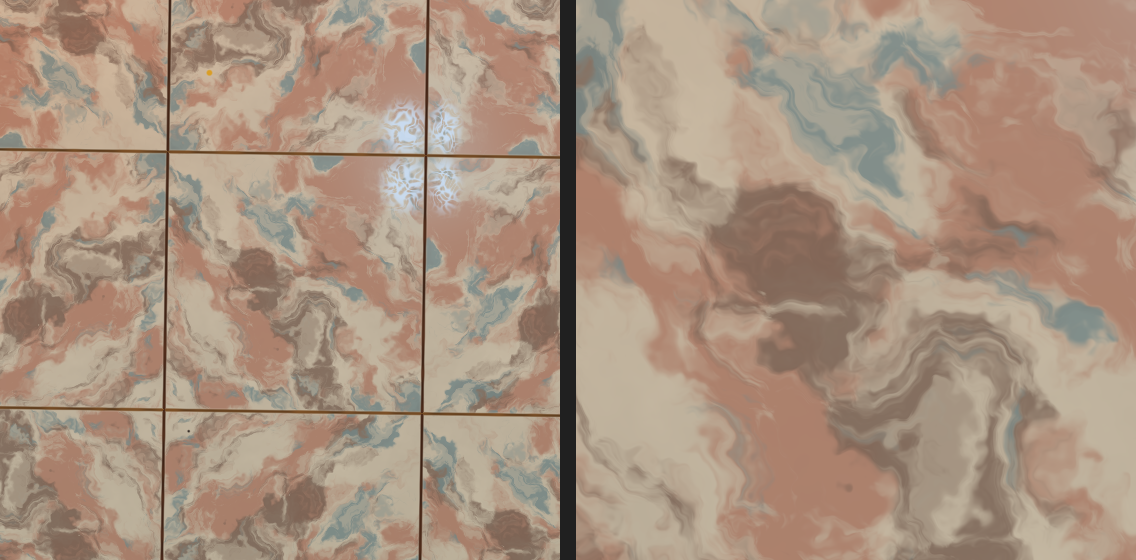
Left: the whole. Right: its middle third, enlarged.
Write a Shadertoy shader that draws this texture.

```glsl
// Glazed marble wall tiles, slightly tilted, with thin brown grout and a lamp glare.
// One marble print (soft bands broken up by warped, streaky noise) is turned by
// quarter turns from tile to tile; cellular noise ripples the glare on the glaze.

const float PITCH = 0.461;                  // tile size in canvas units
const float TILT = 0.0145;                  // clockwise tilt in radians
const vec2 CORNER = vec2(0.293, 0.268);     // lower left corner of tile (0,0)
const float GROUT_HALF = 0.0025;
const vec2 GLARE_POS = vec2(0.759, 0.720);
const float RIPPLE_SCALE = 95.0;

const vec3 CREAM = vec3(0.765, 0.720, 0.645);
const vec3 PINK = vec3(0.675, 0.485, 0.410);
const vec3 TAUPE = vec3(0.475, 0.385, 0.335);
const vec3 BLUE = vec3(0.470, 0.545, 0.550);
const vec3 GROUT_DARK = vec3(0.27, 0.15, 0.09);
const vec3 GROUT_LIGHT = vec3(0.42, 0.27, 0.13);
const vec3 GLARE = vec3(0.79, 0.87, 0.96);
const vec3 SPECK = vec3(0.85, 0.62, 0.15);

vec2 hash2(vec2 p) {
    vec3 q = fract(p.xyx * vec3(0.1031, 0.1030, 0.0973));
    q += dot(q, q.yzx + 33.33);
    return fract((q.xx + q.yz) * q.zy);
}

float noise(vec2 p) {
    vec2 i = floor(p), f = fract(p);
    f = f * f * (3.0 - 2.0 * f);
    vec2 e = vec2(0.0, 1.0);
    return mix(mix(hash2(i).x, hash2(i + e.yx).x, f.x),
               mix(hash2(i + e.xy).x, hash2(i + e.yy).x, f.x), f.y);
}

float fbm(vec2 p) {
    float sum = 0.0, amp = 0.5, total = 0.0;
    for (int i = 0; i < 5; i++) {
        sum += amp * noise(p);
        total += amp;
        p = mat2(1.6, 1.2, -1.2, 1.6) * p + 7.3;
        amp *= 0.56;
    }
    return sum / total;
}

// Distance to the nearest scattered cell point
float cellular(vec2 p) {
    vec2 i = floor(p);
    float d = 2.0;
    for (int y = -1; y <= 1; y++)
        for (int x = -1; x <= 1; x++) {
            vec2 c = i + vec2(x, y);
            d = min(d, length(c + hash2(c) - p));
        }
    return d;
}

// Soft band from a to b, fading out over the radius
float band(vec2 p, vec2 a, vec2 b, float radius) {
    vec2 ab = b - a;
    float t = clamp(dot(p - a, ab) / dot(ab, ab), 0.0, 1.0);
    return 1.0 - smoothstep(0.0, radius, length(p - a - t * ab));
}

// Noise drawn out along the falling diagonal
float streak(vec2 p, float seed) {
    return fbm(vec2(p.x - p.y, p.x + p.y) * vec2(4.5, 8.5) + seed);
}

vec3 marble(vec2 p) {
    vec2 w = p + 0.28 * (vec2(fbm(p * 5.0 + 3.0), fbm(p * 5.0 + 41.0)) - 0.5);
    float pink = band(w, vec2(0.28, 0.10), vec2(0.40, 0.32), 0.22);
    pink = max(pink, band(w, vec2(0.74, 1.00), vec2(0.60, 0.60), 0.15));
    pink = max(pink, band(w, vec2(0.60, 0.60), vec2(0.95, 0.32), 0.12));
    pink = max(pink, band(w, vec2(0.03, 0.68), vec2(0.30, 0.54), 0.16));
    float taupe = band(w, vec2(0.05, 0.76), vec2(0.40, 0.47), 0.16);
    taupe = max(taupe, band(w, vec2(0.50, 0.30), vec2(0.72, 0.03), 0.15));
    taupe = max(taupe, band(w, vec2(0.02, 0.24), vec2(0.14, 0.06), 0.08));
    float blue = band(w, vec2(0.40, 0.77), vec2(0.54, 0.82), 0.15);
    blue = max(blue, band(w, vec2(0.00, 0.92), vec2(0.12, 0.81), 0.13));
    blue = max(blue, 0.7 * band(w, vec2(0.86, 0.02), vec2(0.97, 0.09), 0.12));
    // Thresholded streaks tear the bands into wisps
    vec3 col = CREAM * (0.95 + 0.10 * fbm(p * 6.0 + 9.0));
    col = mix(col, PINK, 0.85 * smoothstep(0.50, 0.82, streak(w, 5.0) + 0.28 * pink));
    col = mix(col, TAUPE, 0.80 * smoothstep(0.56, 0.86, streak(w * 1.4, 23.0) + 0.26 * taupe));
    col = mix(col, BLUE, 0.85 * smoothstep(0.64, 0.82, streak(w * 1.2, 57.0) + 0.30 * blue));
    return mix(col, CREAM, 0.55 * smoothstep(0.54, 0.70, streak(w * 1.8, 81.0)));
}

void mainImage(out vec4 fragColor, in vec2 fragCoord) {
    float px = 1.0 / iResolution.y;
    vec2 uv = fragCoord * px;
    vec2 d = uv - CORNER;
    vec2 grid = vec2(d.x - TILT * d.y, d.y + TILT * d.x) / PITCH;
    vec2 id = floor(grid), cell = fract(grid) - 0.5;

    // Quarter turns of the print per tile
    vec2 odd = mod(id, 2.0);
    float turns = mod(mix(odd.y, 3.0 - odd.y, odd.x) + 2.0 * step(1.5, id.x - id.y), 4.0);
    vec2 p = cell;
    for (int i = 0; i < int(turns + 0.5); i++) p = vec2(-p.y, p.x);
    vec3 col = marble(p + 0.5);

    // Room light: warm upper left, slightly dimmer below
    col *= mix(vec3(0.95, 0.95, 0.93), vec3(1.02, 1.0, 0.99), uv.y);
    col *= mix(vec3(1.0), vec3(1.02, 0.96, 0.92), 1.0 - smoothstep(0.0, 0.8, length(uv - vec2(0.0, 1.0))));

    // Glare: one rippled lobe per tile around the crossing
    vec2 g = uv - GLARE_POS, side = sign(cell) * -1.0;
    vec2 lobe = (g - side * vec2(0.035, 0.050)) / vec2(side.x < 0.0 ? 0.050 : 0.034, 0.058);
    float ripple = cellular(uv * RIPPLE_SCALE + 2.5 * vec2(noise(uv * 60.0), noise(uv * 60.0 + 19.0)));
    float shine = (1.0 - smoothstep(0.35, 1.15, length(lobe))) * smoothstep(0.15, 0.65, ripple);
    col = mix(col, vec3(0.74, 0.76, 0.76), 0.45 * exp(-dot(g, g) * 70.0));
    col = mix(col, GLARE, 0.9 * shine);

    // Small stains
    col = mix(SPECK, col, smoothstep(-px, px, length(uv - vec2(0.374, 0.870)) - 0.005));
    col = mix(TAUPE * 0.4, col, smoothstep(-px, px, length(uv - vec2(0.337, 0.230)) - 0.002));

    // Grout with a pale bevel and uneven tone
    vec2 edge = (0.5 - abs(cell)) * PITCH;
    float wear = noise(uv * 45.0);
    float nearest = min(edge.x, edge.y);
    col = mix(col, CREAM * 1.03, 0.35 * (1.0 - smoothstep(GROUT_HALF, GROUT_HALF * 2.4, nearest)));
    vec3 grout = edge.x < edge.y ? GROUT_DARK : GROUT_LIGHT;
    grout *= 0.8 + 0.4 * wear;
    float halfWidth = GROUT_HALF * (0.85 + 0.3 * wear);
    col = mix(grout, col, smoothstep(-px, px, nearest - halfWidth));
    fragColor = vec4(col, 1.0);
}
```
